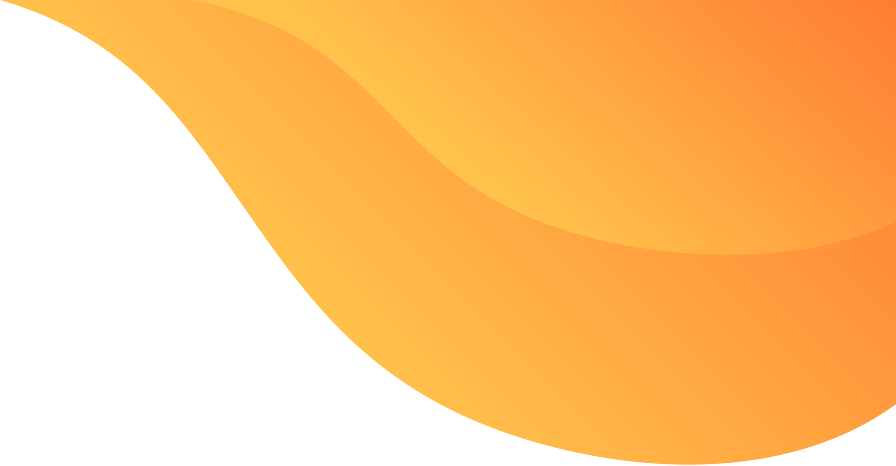
Give the GLSL for this background, as a Shadertoy shader.

```glsl
// Two overlapping orange waves hang from the top of a white background.
// Each wave edge is a chain of three cubic Bezier curves, solved for x;
// the area above it is filled with a diagonal yellow to orange gradient.

const vec2 GRID = vec2(768.0, 399.0); // design grid spanning the canvas, y down

// Signed distance to one cubic edge, negative above it.
float cubicEdge(vec2 p, vec2 a, vec2 b, vec2 c, vec2 d) {
    // Bisect for the parameter where the curve reaches p.x
    float lo = 0.0, hi = 1.0;
    for (int i = 0; i < 14; i++) {
        float t = 0.5 * (lo + hi), s = 1.0 - t;
        float x = s*s*s*a.x + 3.0*s*s*t*b.x + 3.0*s*t*t*c.x + t*t*t*d.x;
        if (x < p.x) lo = t; else hi = t;
    }
    float t = 0.5 * (lo + hi), s = 1.0 - t;
    vec2 point = s*s*s*a + 3.0*s*s*t*b + 3.0*s*t*t*c + t*t*t*d;
    vec2 tangent = s*s*(b - a) + 2.0*s*t*(c - b) + t*t*(d - c);

    // The tangent line also extends the edge past its ends
    float slope = tangent.y / tangent.x;
    return (p.y - point.y - slope * (p.x - point.x)) / sqrt(1.0 + slope * slope);
}

float outerWave(vec2 p) {
    if (p.x < 208.0)
        return cubicEdge(p, vec2(0, 0), vec2(110, 32), vec2(155, 100), vec2(208, 176));
    if (p.x < 475.0)
        return cubicEdge(p, vec2(208, 176), vec2(268, 262), vec2(325, 345), vec2(475, 383));
    return cubicEdge(p, vec2(475, 383), vec2(595, 413), vec2(700, 396), vec2(768, 346));
}

float innerWave(vec2 p) {
    if (p.x < 330.0)
        return cubicEdge(p, vec2(165, 0), vec2(245, 16), vec2(285, 48), vec2(330, 93));
    if (p.x < 530.0)
        return cubicEdge(p, vec2(330, 93), vec2(375, 138), vec2(415, 185), vec2(530, 209));
    return cubicEdge(p, vec2(530, 209), vec2(630, 228), vec2(715, 215), vec2(768, 190));
}

vec3 warmRamp(float t) {
    return mix(vec3(1.0, 0.76, 0.295), vec3(1.0, 0.486, 0.2), clamp(t, 0.0, 1.0));
}

void mainImage(out vec4 fragColor, in vec2 fragCoord) {
    vec2 uv = fragCoord / iResolution.xy;
    vec2 p = vec2(uv.x, 1.0 - uv.y) * GRID;
    float halfPixel = 0.5 * GRID.y / iResolution.y;

    // Large wave over white
    vec3 color = vec3(1.0);
    vec3 outerColor = warmRamp((p.x - p.y) / 740.0);
    color = mix(color, outerColor, 1.0 - smoothstep(-halfPixel, halfPixel, outerWave(p)));

    // Smaller wave in the upper right
    vec3 innerColor = warmRamp((p.x - 1.15 * p.y - 238.0) / 530.0);
    color = mix(color, innerColor, 1.0 - smoothstep(-halfPixel, halfPixel, innerWave(p)));

    fragColor = vec4(color, 1.0);
}
```
